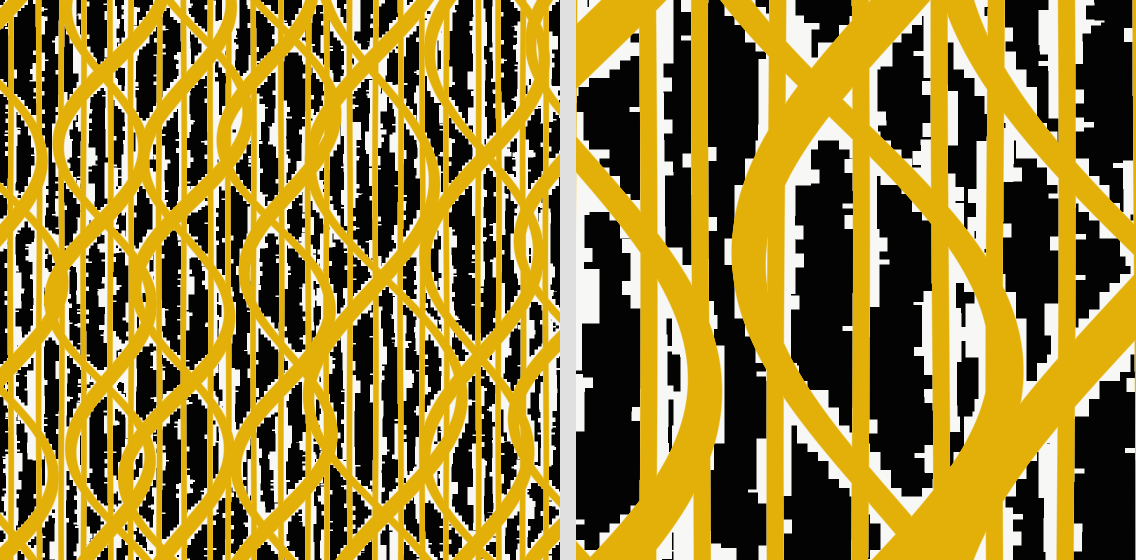
Left, the full canvas; right, a detail of the centre.
Write a Shadertoy shader that draws this pattern.

```glsl
// Gold calligraphic waves and thin upright lines over black, with ragged white bars beside them.

const vec3 BLACK = vec3(0.01);
const vec3 WHITE = vec3(0.97, 0.97, 0.96);
const vec3 GOLD  = vec3(0.89, 0.69, 0.04);

const float LINE_COUNT      = 23.0;   // upright lines across the canvas
const float LINE_HALF       = 0.0051;
const float LINE_JITTER     = 0.34;   // in line spacings
const int   PAIR_COUNT      = 7;      // mirrored pairs of waves
const float PAIR_SPACING    = 0.165;
const float AMPLITUDE_MIN   = 0.068;
const float AMPLITUDE_RANGE = 0.055;
const float PERIOD_RATIO    = 6.7;    // wave period over amplitude
const float PEN_HALF        = 0.0102;
const float PEN_SLANT       = 0.0036; // rising strokes thicker, falling ones thinner
const float BAR_WIDTH       = 0.0075;
const float BAR_RIGHT       = 0.52;   // share of line length with a bar
const float BAR_LEFT        = 0.32;
const float FRINGE_MAX      = 0.0075; // stepped white rim of the waves
const vec2  STEP_SIZE       = vec2(0.0062, 0.0053);
const float TAU             = 6.2831853;

float hash(vec2 p) {
    vec3 q = fract(vec3(p.xyx) * vec3(0.1031, 0.1030, 0.0973));
    q += dot(q, q.yzx + 33.33);
    return fract((q.x + q.y) * q.z);
}

// Signed distance to one pen stroke that swings around an upright axis
float waveDistance(vec2 p, float axis, float amplitude, float phase, float driftPhase) {
    float frequency = TAU / (PERIOD_RATIO * amplitude);
    float angle = p.y * frequency + phase;
    float drift = p.y * 5.0 + driftPhase;
    float x = axis + amplitude * sin(angle) + 0.018 * sin(drift);
    float slope = amplitude * frequency * cos(angle) + 0.09 * cos(drift);
    return abs(p.x - x) / sqrt(1.0 + slope * slope) - PEN_HALF - PEN_SLANT * slope;
}

// Signed distance to all the waves
float wavesDistance(vec2 p) {
    float d = 1.0;
    for (int i = 0; i < PAIR_COUNT; i++) {
        float k = float(i);
        float axis = (k + 0.04 + 0.3 * (hash(vec2(k, 7.0)) - 0.5)) * PAIR_SPACING;
        float amplitude = AMPLITUDE_MIN + AMPLITUDE_RANGE * hash(vec2(k, 19.0));
        float phase = TAU * hash(vec2(k, 31.0));
        float mirrored = phase + 0.5 * TAU + 1.2 * (hash(vec2(k, 43.0)) - 0.5);
        d = min(d, waveDistance(p, axis, amplitude, phase, k * 2.1));
        d = min(d, waveDistance(p, axis + 0.015, amplitude * 1.04, mirrored, k * 1.7));
    }
    return d;
}

// Signed offset from the line of this column
float lineOffset(vec2 p, float column) {
    float jitter = LINE_JITTER * (hash(vec2(column, 3.0)) - 0.5);
    float wobble = 0.0009 * sin(p.y * 9.0 + column * 2.0);
    return p.x - (column + 0.5 + jitter) / LINE_COUNT - wobble;
}

// White bar on one side of a line: long runs, cut into blocks of uneven width
float barWidth(float y, float key, float share) {
    float start = hash(vec2(key, 5.0));
    float run   = hash(vec2(key, floor(y * 6.5 + start) + 100.0));
    float block = hash(vec2(key, floor(y * 31.0 + start * 3.0) + 200.0));
    float notch = hash(vec2(key, floor(y * 120.0 + start * 7.0) + 400.0));
    float sliver = hash(vec2(key, floor(y * 330.0) + 700.0));
    float width = run < share ? BAR_WIDTH * (0.55 + 0.8 * block * block) : 0.0;
    width += block > 0.82 ? 0.006 : 0.0;
    width += notch > 0.87 ? 0.005 : 0.0;
    return sliver > 0.975 ? width + 0.006 : width;
}

float whiteMask(vec2 p) {
    float column = floor(p.x * LINE_COUNT);
    float offset = lineOffset(p, column);
    float key = column * 2.0 + 50.0 + step(0.0, offset);
    float width = barWidth(p.y, key, offset > 0.0 ? BAR_RIGHT : BAR_LEFT);
    float bar = step(abs(offset) - LINE_HALF, width);

    // Stair-stepped rim, its width changing from patch to patch
    vec2 cell = (floor(p / STEP_SIZE) + 0.5) * STEP_SIZE;
    float rim = FRINGE_MAX * hash(floor(cell * vec2(LINE_COUNT * 2.0, 14.0)) + 900.0);
    return max(bar, step(wavesDistance(cell), rim));
}

void mainImage(out vec4 fragColor, in vec2 fragCoord) {
    float pixel = 1.0 / iResolution.y;
    vec2 p = fragCoord * pixel;

    // Four samples smooth the block edges
    float white = 0.0;
    for (int i = 0; i < 4; i++) {
        vec2 shift = vec2(i & 1, i >> 1) * 0.5 - 0.25;
        white += 0.25 * whiteMask(p + shift * pixel);
    }

    // Gold edges are softer against white than against black
    float line = abs(lineOffset(p, floor(p.x * LINE_COUNT))) - LINE_HALF;
    float gold = min(line, wavesDistance(p));
    float softness = pixel * mix(0.4, 0.9, white);
    float ink = 1.0 - smoothstep(-softness, softness, gold);

    vec3 color = mix(BLACK, WHITE, white);
    fragColor = vec4(mix(color, GOLD, ink), 1.0);
}
```
